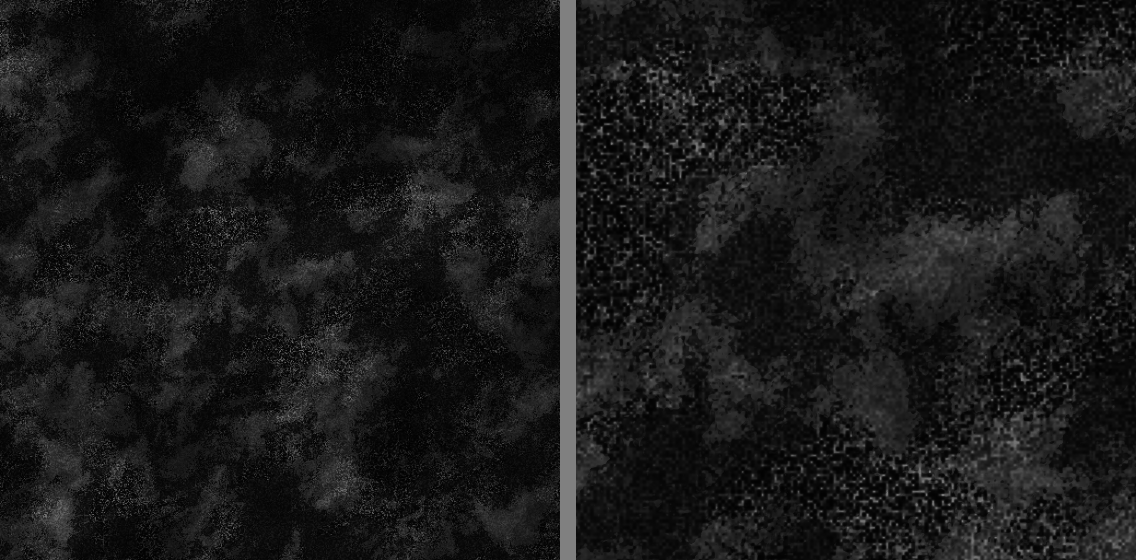
Left, the full canvas; right, a detail of the centre.
Give the GLSL for this texture, as a WebGL 1 fragment shader.

```glsl
precision highp float;
// Dark weathered stone: ragged charcoal patches and fine pale speckle on black.

#define GRAIN_CELLS 512.0
#define CLOUD_SCALE 7.0
#define FLAKE_SCALE 17.0
#define SPECKLE_SCALE 18.0
#define SLANT 0.7
#define STRETCH 1.25
#define MEDIAN_GREY 0.062
#define CONTRAST 0.75

uniform vec2 u_resolution;

float hash(vec2 cell) {
    vec3 h = fract(vec3(cell.xyx) * 0.1031);
    h += dot(h, h.yzx + 33.33);
    return fract((h.x + h.y) * h.z);
}

float valueNoise(vec2 p) {
    vec2 cell = floor(p);
    vec2 f = fract(p);
    f = f * f * (3.0 - 2.0 * f);
    float low = mix(hash(cell), hash(cell + vec2(1.0, 0.0)), f.x);
    float high = mix(hash(cell + vec2(0.0, 1.0)), hash(cell + vec2(1.0)), f.x);
    return mix(low, high, f.y);
}

// Fractal noise scaled to about zero mean and unit deviation.
float field(vec2 p) {
    mat2 turn = mat2(0.8, 0.6, -0.6, 0.8);
    float sum = 0.0;
    float weight = 1.0;
    for (int octave = 0; octave < 6; octave++) {
        sum += weight * (valueNoise(p) - 0.5);
        p = turn * p * 2.03 + 17.3;
        weight *= 0.7;
    }
    return sum * 3.35;
}

// Fine grain with unit deviation, one sample per grain cell.
float grain(vec2 uv, float seed) {
    return (valueNoise(uv * GRAIN_CELLS - 0.5 + seed) - 0.5) * 3.46;
}

void main() {
    vec2 uv = gl_FragCoord.xy / u_resolution;

    // Slanted, slightly stretched and warped coordinates
    vec2 along = vec2(cos(SLANT), sin(SLANT));
    vec2 p = vec2(dot(uv, along) / STRETCH, dot(uv, vec2(-along.y, along.x))) + 3.0;
    p += 0.006 * vec2(field(p * 14.0 + 41.0), field(p * 14.0 + 83.0));

    // Broad shading, ragged flakes and speckled zones
    float cloud = field(p * CLOUD_SCALE + 11.0);
    float flakeField = field(p * FLAKE_SCALE + 57.0) + 0.35 * cloud;
    float flake = smoothstep(-0.1, 0.8, flakeField + 0.5 * grain(uv, 200.0));
    float core = smoothstep(1.2, 2.4, flakeField);
    float speckleZone = smoothstep(-0.3, 1.3, field(p * SPECKLE_SCALE + 129.0));
    float speckle = mix(0.6, 1.6, speckleZone) * (1.0 - 0.6 * flake);

    // Exponential tone keeps most of the surface black with rare pale grains
    float tone = 0.36 * cloud + 1.25 * flake + 0.3 * core - 0.5;
    tone += speckle * grain(uv, 700.0);
    float grey = MEDIAN_GREY * exp(CONTRAST * tone);
    gl_FragColor = vec4(vec3(min(grey, 0.45)), 1.0);
}
```
